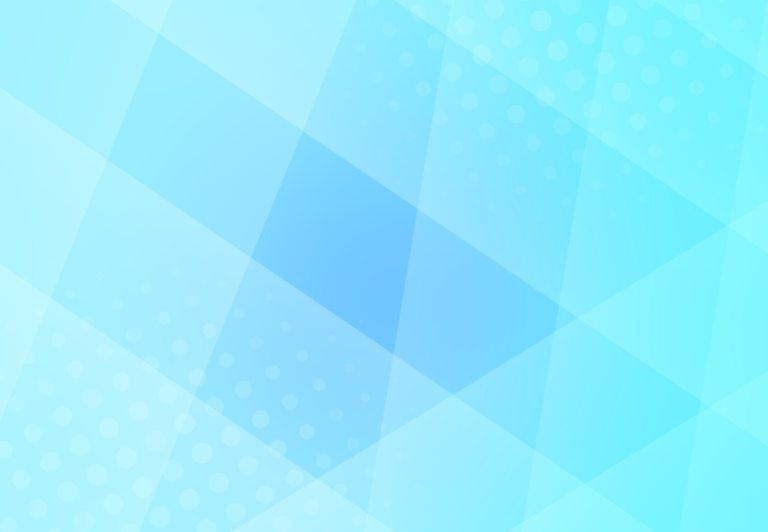
Give the GLSL for this background, as a WebGL 2 fragment shader.

```glsl
#version 300 es
precision highp float;

#define ASPECT 1.449
#define SHEEN 0.32
#define SHEEN_FLOOR 0.27
#define SHEEN_LENGTH 0.2
#define DOT_SPACING 0.064
#define DOT_RADIUS 0.31
#define DOT_ALPHA 0.27

uniform vec2 u_resolution;
out vec4 fragColor;

const vec3 AQUA = vec3(0.585, 0.935, 1.0);
const vec3 CYAN = vec3(0.32, 0.93, 1.0);
const vec3 BLUE = vec3(0.44, 0.775, 1.0);
const vec3 PALE = vec3(0.88, 1.0, 1.0);
const vec3 PALE_CYAN = vec3(0.66, 1.0, 1.0);

float hash(vec2 p) {
    return fract(sin(dot(p, vec2(127.1, 311.7))) * 43758.5453);
}

// Translucent sheet: brightest along its edge, fading inward
float sheet(float d) {
    float pixel = 1.0 / u_resolution.y;
    float fade = mix(SHEEN_FLOOR, 1.0, exp(-max(d, 0.0) / SHEEN_LENGTH));
    return SHEEN * fade * smoothstep(-pixel, pixel, d);
}

// Halftone dots that shrink away from a centre
float halftone(vec2 p, vec2 centre, vec2 extent) {
    mat2 turn = mat2(0.866, 0.5, -0.5, 0.866);
    vec2 grid = turn * p / DOT_SPACING;
    vec2 cell = floor(grid) + 0.5;
    vec2 cellPos = cell * turn * DOT_SPACING;
    float strength = 1.0 - smoothstep(0.1, 1.0, length((cellPos - centre) / extent));
    float radius = DOT_RADIUS * sqrt(strength);
    float soft = 1.0 / (u_resolution.y * DOT_SPACING);
    float disc = 1.0 - smoothstep(radius - soft, radius + soft, length(grid - cell));
    return disc * sqrt(strength) * mix(0.65, 1.0, hash(cell));
}

void main() {
    // Height is one unit, y runs downward from the top edge
    vec2 uv = gl_FragCoord.xy / u_resolution;
    vec2 p = vec2(uv.x * ASPECT, 1.0 - uv.y);

    // Soft base with a blue heart
    vec3 color = mix(AQUA, CYAN, smoothstep(0.45, 1.25, p.x));
    vec2 heart = p - vec2(0.74, 0.56);
    color = mix(color, BLUE, exp(-dot(heart, heart) / 0.14));
    vec3 light = mix(PALE, PALE_CYAN, smoothstep(0.3, 0.95, uv.x));

    // Falling diagonals, lit away from the central band
    float falling[5] = float[](-0.834, -0.503, -0.14, 0.164, 0.496);
    for (int i = 0; i < 5; i++) {
        float d = (p.y - 0.676 * p.x - falling[i]) * sign(falling[i]) / 1.207;
        color = mix(color, light, sheet(d));
    }

    // Rising diagonals, lit below
    for (int i = 0; i < 2; i++) {
        float d = (p.y + 0.615 * p.x - 1.268 - 0.32 * float(i)) / 1.174;
        color = mix(color, light, sheet(d));
    }

    // Steep edges: two lit on the left, three lit on the right
    for (int i = 0; i < 2; i++) {
        float d = (0.325 + 0.347 * float(i) - p.x - 0.41 * p.y) / 1.081;
        color = mix(color, light, 0.75 * sheet(d));
    }
    for (int i = 0; i < 3; i++) {
        float d = (p.x + 0.166 * p.y - 0.853 - 0.297 * float(i)) / 1.014;
        color = mix(color, light, 0.75 * sheet(d));
    }

    // Halftone patches at lower left and upper right
    float dots = halftone(p, vec2(0.27, 0.9), vec2(0.62, 0.5));
    dots += 0.7 * halftone(p, vec2(1.06, 0.06), vec2(0.55, 0.42));
    color = mix(color, PALE, DOT_ALPHA * dots);

    fragColor = vec4(color, 1.0);
}
```
